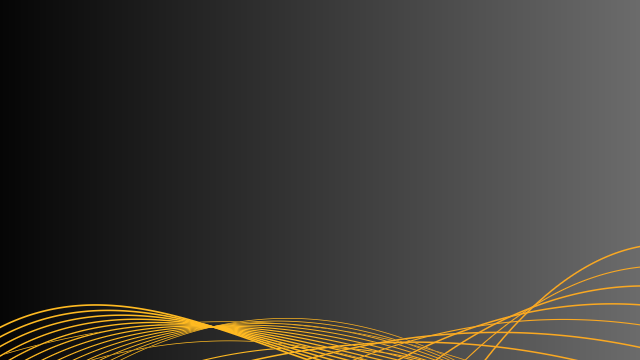
Reproduce this background procedurally as a Shadertoy shader.

```glsl
// Fans of thin golden curves along the foot of a black to grey gradient.

// The canvas spans 16 by 9 units, origin at the lower left.
const vec2 CANVAS = vec2(16.0, 9.0);

const vec3 SHADE_LEFT  = vec3(0.02);
const vec3 SHADE_RIGHT = vec3(0.42);
const vec3 GOLD_LEFT   = vec3(1.0, 0.73, 0.13);
const vec3 GOLD_RIGHT  = vec3(0.98, 0.66, 0.13);

const int   TWIST_COUNT = 13;      // strands crossing in the left knot
const float KNOT_X      = 5.104;
const float TWIST_REACH = 6.46;    // strands stay below the canvas past this
const vec4  TWIST_FIRST = vec4(0.896, -0.307, -0.0307, 0.00638);
const vec4  TWIST_LAST  = vec4(0.781, 0.25, -0.06, 0.0);

const int   RISE_COUNT  = 8;       // arches climbing to the right
const float THICK = 0.021;         // half widths of the lines
const float THIN  = 0.009;

// Coverage of a line, given its height offset and slope at this column.
float stroke(float offset, float slope, float halfWidth, float pixel) {
    float d = abs(offset) * inversesqrt(1.0 + slope * slope);
    return clamp(0.5 + (halfWidth - d) / pixel, 0.0, 1.0)
         - clamp(0.5 - (halfWidth + d) / pixel, 0.0, 1.0);
}

// Parabolic arch with its crown at peak, meeting the base at +-reach.
float arch(vec2 p, vec2 peak, float reach, float halfWidth, float pixel) {
    float s = (p.x - peak.x) / reach;
    float height = peak.y * (1.0 - s * s);
    return stroke(p.y - height, -2.0 * peak.y * s / reach, halfWidth, pixel);
}

// Cubic strands whose coefficients blend from the first to the last.
float twistedFan(vec2 p, float pixel) {
    float cover = 0.0;
    float d = min(p.x - KNOT_X, TWIST_REACH);
    for (int i = 0; i < TWIST_COUNT; i++) {
        float t = float(i) / float(TWIST_COUNT - 1);
        vec4 k = mix(TWIST_FIRST, TWIST_LAST, t);
        float height = k.x + d * (k.y + d * (k.z + d * k.w));
        float slope = k.y + d * (2.0 * k.z + 3.0 * d * k.w);
        float line = stroke(p.y - height, slope, mix(THICK, THIN, t), pixel);
        cover = mix(cover, 1.0, line);
    }
    return cover;
}

// Arches that sink and drift left from one to the next.
float risingFan(vec2 p, float pixel) {
    float cover = 0.0;
    for (int i = 0; i < RISE_COUNT; i++) {
        float u = float(i) / float(RISE_COUNT - 1);
        vec2 peak = vec2(16.67 - 8.85 * pow(u, 2.2),
                         0.32 + 2.58 * pow(1.0 - u, 1.55));
        float reach = 4.54 + 2.71 * u - 4.54 * u * u * u;
        float halfWidth = THICK * (i % 3 == 1 ? 0.65 : 0.9);
        cover = mix(cover, 1.0, arch(p, peak, reach, halfWidth, pixel));
    }
    return cover;
}

void mainImage(out vec4 fragColor, in vec2 fragCoord) {
    vec2 uv = fragCoord / iResolution.xy;
    vec2 p = uv * CANVAS;
    float pixel = CANVAS.y / iResolution.y;

    // Backdrop
    vec3 color = mix(SHADE_LEFT, SHADE_RIGHT, uv.x);

    // Curves, with two fine arches under the knot
    float lines = max(twistedFan(p, pixel), risingFan(p, pixel));
    lines = max(lines, arch(p, vec2(5.73, 0.479), 3.44, THIN, pixel));
    lines = max(lines, arch(p, vec2(5.63, 0.958), 6.0, THIN, pixel));
    vec3 gold = mix(GOLD_LEFT, GOLD_RIGHT, smoothstep(0.3, 0.8, uv.x));
    color = mix(color, gold, lines);

    fragColor = vec4(color, 1.0);
}
```
